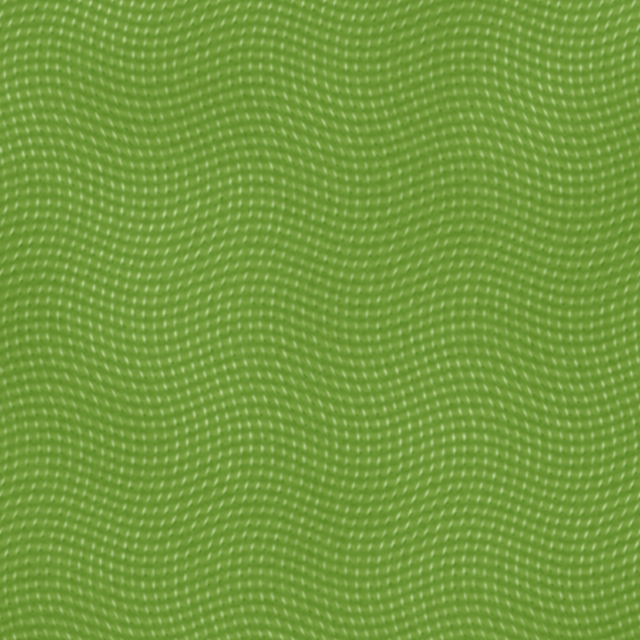
A Shadertoy shader for this texture:

```glsl
// Green embossed weave: wavy rows of small raised, glinting stitches.

const float TAU = 6.2831853;
const vec2 STITCHES = vec2(60.0, 52.0);    // stitches across, rows down

const vec3 GROOVE = vec3(0.40, 0.56, 0.18);
const vec3 BODY   = vec3(0.475, 0.62, 0.25);
const vec3 SHADOW = vec3(0.33, 0.53, 0.13);
const vec3 GLINT  = vec3(0.69, 0.79, 0.53);

float hash(vec2 p) {
    return fract(sin(dot(p, vec2(127.1, 311.7))) * 43758.5453);
}

float valueNoise(vec2 p) {
    vec2 cell = floor(p);
    vec2 f = fract(p);
    f = f * f * (3.0 - 2.0 * f);
    float low  = mix(hash(cell), hash(cell + vec2(1.0, 0.0)), f.x);
    float high = mix(hash(cell + vec2(0.0, 1.0)), hash(cell + 1.0), f.x);
    return mix(low, high, f.y);
}

// Soft elliptical spot, 1 at its centre
float spot(vec2 p, vec2 radius) {
    vec2 q = p / radius;
    return exp(-dot(q, q));
}

// Bend rows into waves along x and columns into waves along y
vec2 ripple(vec2 uv) {
    float columnShift = 0.018 * sin(TAU * 2.5 * (uv.y - 0.6));
    float rowLift = 0.020 * cos(TAU * 3.0 * (uv.x - 0.4));
    return uv - vec2(columnShift, rowLift);
}

// Extra lean of a stitch, following the slope of both waves
float stitchLean(vec2 uv) {
    float alongColumn = cos(TAU * 2.5 * (uv.y - 0.6));
    float alongRow = sin(TAU * 3.0 * (uv.x - 0.4));
    return 0.10 * alongColumn - 0.08 * alongRow;
}

vec3 weave(vec2 uv) {
    // Bent grid of stitches
    vec2 grid = ripple(uv) * STITCHES;
    vec2 id = floor(grid);
    vec2 p = fract(grid) - 0.5;
    float ridge = 0.5 + 0.5 * cos(TAU * p.y);

    // Per-stitch offset, lean and strength
    p += 0.14 * (vec2(hash(id + 7.3), hash(id + 19.1)) - 0.5);
    p.x -= stitchLean(uv) * p.y;
    float patches = valueNoise(uv * 6.0);
    float strength = 0.36 + 0.45 * hash(id) + 0.42 * patches;

    // Rounded row, shadow at the lower right, glint on top
    vec3 color = mix(GROOVE, BODY, ridge);
    float shade = spot(p - vec2(0.23, -0.24), vec2(0.17, 0.14));
    color = mix(color, SHADOW, (0.25 + 0.65 * hash(id + 41.7)) * shade);
    float glint = spot(p - vec2(0.0, 0.04), vec2(0.155, 0.26));
    color = mix(color, GLINT, strength * glint);

    // Broad light and dark areas, then fine surface grain
    float broad = valueNoise(uv * 4.0 + 31.0) + patches - 1.0;
    float grain = valueNoise(uv * 190.0) - 0.5;
    return color + 0.018 * broad + 0.045 * grain;
}

void mainImage(out vec4 fragColor, in vec2 fragCoord) {
    vec2 uv = fragCoord / iResolution.xy;
    fragColor = vec4(weave(uv), 1.0);
}
```
